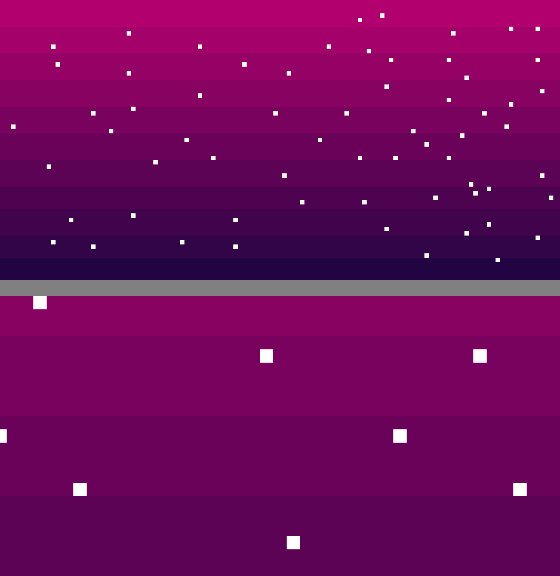
Top: the whole. Bottom: its middle third, enlarged.
This background is drawn by a Shadertoy shader. Its source:

```glsl
const float ROWS = 63.0;          // height of the canvas in mosaic cells
const int BANDS = 11;
const vec3 TOP_COLOR = vec3(0.700, 0.002, 0.436);
const vec3 BOTTOM_COLOR = vec3(0.138, 0.016, 0.264);
const vec3 STAR_COLOR = vec3(1.0);

vec2 hash22(vec2 p) {
    vec3 q = fract(p.xyx * vec3(0.1031, 0.1030, 0.0973));
    q += dot(q, q.yzx + 33.33);
    return fract((q.xx + q.yz) * q.zy);
}

// Coverage of the region where the signed distance is negative
float coverage(float dist, float blur) {
    return clamp(0.5 - dist / blur, 0.0, 1.0);
}

// Lower edge of the k-th band, in whole cells from the top
float bandEdge(float k) {
    return min(6.0 * k, floor(5.25 * k + 5.75));
}

vec3 bandedSky(float depth, float blur) {
    float level = 0.0;
    for (int k = 1; k < BANDS; k++)
        level += coverage(bandEdge(float(k)) - depth, blur);
    return mix(TOP_COLOR, BOTTOM_COLOR, level / float(BANDS - 1));
}

// At most one cell-sized square per block; share is the part of blocks in use
float starField(vec2 p, vec2 origin, vec2 blockSize, vec2 blocks,
                float share, float seed, float blur) {
    vec2 local = p - origin;
    vec2 block = floor(local / blockSize);
    if (any(lessThan(block, vec2(0.0))) || any(greaterThanEqual(block, blocks)))
        return 0.0;

    float index = block.x + block.y * blocks.x;
    float used = step(fract(index * 0.618 + seed * 0.37), share);

    vec2 corner = floor(hash22(block + seed * 17.0) * blockSize);
    vec2 d = abs(local - block * blockSize - corner - 0.5) - 0.5;
    return used * coverage(d.x, blur) * coverage(d.y, blur);
}

void mainImage(out vec4 fragColor, in vec2 fragCoord) {
    float cellsPerPixel = ROWS / iResolution.y;
    float blur = 0.5 * cellsPerPixel;
    vec2 p = vec2(fragCoord.x, iResolution.y - fragCoord.y) * cellsPerPixel;

    vec3 color = bandedSky(p.y, blur);

    // Sparse stars on the left, denser ones on the right
    vec2 starPos = p + vec2(0.5, 0.0);
    float stars = starField(starPos, vec2(3.0), vec2(12.0, 8.0),
                            vec2(6.0, 7.0), 0.64, 1.0, blur);
    stars += starField(starPos, vec2(78.0, 3.0), vec2(8.0, 8.0),
                       vec2(6.0, 7.0), 0.86, 2.0, blur);

    fragColor = vec4(mix(color, STAR_COLOR, stars), 1.0);
}
```
